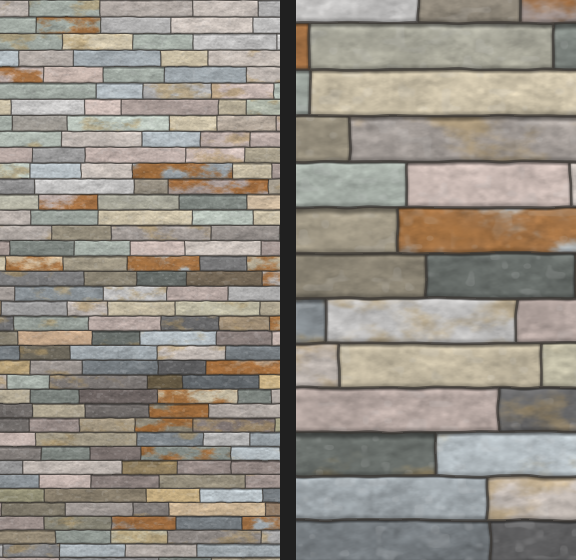
Left: the whole. Right: its middle third, enlarged.
A WebGL 2 fragment shader for this texture:

```glsl
#version 300 es
precision highp float;

uniform vec2 u_resolution;
out vec4 fragColor;

const float STONES_ACROSS = 4.2;
const float JOINT = 0.0016;
const vec3 CHARCOAL = vec3(0.27, 0.27, 0.275);
const vec3 PALE = vec3(0.785, 0.78, 0.775);
const vec3 RUST = vec3(0.60, 0.39, 0.20);
const vec3 OCHRE = vec3(0.66, 0.56, 0.38);
const vec3 GAP = vec3(0.23, 0.215, 0.20);
const vec3 TINTS[6] = vec3[6](
    vec3(1.00, 1.00, 1.00), vec3(1.06, 0.98, 0.95), vec3(0.95, 1.00, 0.96),
    vec3(0.95, 1.00, 1.03), vec3(1.05, 1.00, 0.88), vec3(1.03, 0.99, 0.96));

float hash(vec2 p) {
    return fract(sin(dot(p, vec2(127.1, 311.7))) * 43758.5453);
}

float noise(vec2 p) {
    vec2 i = floor(p), f = fract(p);
    f = f * f * (3.0 - 2.0 * f);
    return mix(mix(hash(i), hash(i + vec2(1, 0)), f.x),
               mix(hash(i + vec2(0, 1)), hash(i + vec2(1, 1)), f.x), f.y);
}

float fbm(vec2 p) {
    float sum = 0.0, amp = 0.5;
    for (int i = 0; i < 5; i++) {
        sum += amp * noise(p);
        p = mat2(1.6, 1.2, -1.2, 1.6) * p + 7.3;
        amp *= 0.52;
    }
    return sum;
}

// Courses become slightly thinner toward the bottom.
float courseAt(float depth) {
    return depth * (33.2 + 4.0 * depth);
}

// Position of the left joint of stone i in a course.
float jointAt(float i, float course) {
    return i + 0.62 * hash(vec2(i, course) + 3.7);
}

// Split-face height: broad cleavage with sharp chipped ledges.
float cleft(vec2 p, float seed) {
    vec2 q = p * vec2(19.0, 34.0) + seed * 91.0;
    float broad = fbm(q);
    float ledge = abs(fract(broad * 3.0 + q.y * 0.25) - 0.5);
    return broad + 0.16 * ledge;
}

// Lighter stones above, darker and more varied ones lower down.
vec3 stoneColor(vec2 id, float depth) {
    float dusk = smoothstep(0.12, 0.62, depth) - 0.35 * smoothstep(0.74, 0.95, depth);
    float tone = mix(0.87, 0.56, dusk) + (hash(id + 1.3) - 0.5) * mix(0.30, 0.78, dusk);
    vec3 tint = TINTS[int(hash(id + 5.9) * 6.0)];
    float warm = step(0.80, hash(id + 8.2)) * smoothstep(0.05, 0.5, depth);
    tint *= mix(vec3(1.0), vec3(1.02, 0.95, 0.82), warm);
    return mix(CHARCOAL, PALE, clamp(tone, 0.06, 1.0)) * tint;
}

// Mineral stains, strong on a few stones and faint on the others.
vec3 stain(vec3 color, vec2 p, vec2 id) {
    float patches = fbm(p * vec2(13.0, 24.0) + hash(id) * 57.0);
    float strong = step(0.945, hash(id + 12.4));
    float faint = step(0.70, hash(id + 17.1));
    color = mix(color, OCHRE, faint * 0.55 * smoothstep(0.50, 0.74, patches));
    return mix(color, RUST, strong * 0.85 * smoothstep(0.32, 0.58, patches));
}

void main() {
    vec2 p = gl_FragCoord.xy / u_resolution.x;
    float height = u_resolution.y / u_resolution.x;
    float pixel = 1.0 / u_resolution.x;

    // Rough edges come from a small displacement.
    vec2 rough = p + 0.0028 * (vec2(noise(p * 45.0), noise(p * 38.0 + 19.0)) - 0.5);
    float depth = 1.0 - rough.y / height;
    float row = courseAt(depth);
    float course = floor(row);
    float rowHeight = height / (33.2 + 8.0 * depth);

    // Find the stone in its course.
    float x = rough.x * STONES_ACROSS + hash(vec2(course, 2.6)) * 9.0;
    float stone = floor(x);
    stone -= 1.0 - step(jointAt(stone, course), x);
    vec2 id = vec2(stone, course);
    float seed = hash(id);

    // Distances to the four sides, in canvas widths.
    float left = (x - jointAt(stone, course)) / STONES_ACROSS;
    float right = (jointAt(stone + 1.0, course) - x) / STONES_ACROSS;
    float top = fract(row) * rowHeight;
    float bottom = (1.0 - fract(row)) * rowHeight;
    float edge = min(min(left, right), min(top, bottom));

    // Stone face with relief lit from above.
    vec3 color = stain(stoneColor(id, depth), p, id);
    float relief = cleft(p, seed) - cleft(p + vec2(-0.003, 0.006), seed);
    float grain = noise(p * vec2(150.0, 190.0) + seed * 33.0) - 0.5;
    float mottle = fbm(p * vec2(28.0, 48.0) + seed * 73.0) - 0.48;
    color *= 1.0 + 0.42 * relief + 0.09 * grain + 0.24 * mottle;
    color += 0.13 * smoothstep(0.68, 0.86, noise(p * vec2(75.0, 100.0) + seed * 41.0)) * (0.8 - color);

    // Uneven projection: shadow from above, bright lip, dark underside.
    float reach = mix(0.002, 0.010, pow(hash(id + 21.5), 2.0));
    color *= 1.0 - 0.38 * (1.0 - smoothstep(0.0, reach, top - JOINT));
    color *= 1.0 + 0.07 * smoothstep(reach + 0.008, reach, top) * smoothstep(reach * 0.5, reach, top);
    color *= 1.0 - 0.20 * (1.0 - smoothstep(0.0, 0.006, bottom - JOINT));
    color *= 1.0 - 0.16 * (1.0 - smoothstep(0.0, 0.003, min(left, right) - JOINT));

    // Narrow dry joints.
    float face = smoothstep(JOINT - pixel * 0.7, JOINT + pixel * 0.7, edge);
    color = mix(mix(GAP, color, 0.22), color, face);
    fragColor = vec4(clamp(color, 0.0, 1.0), 1.0);
}
```
